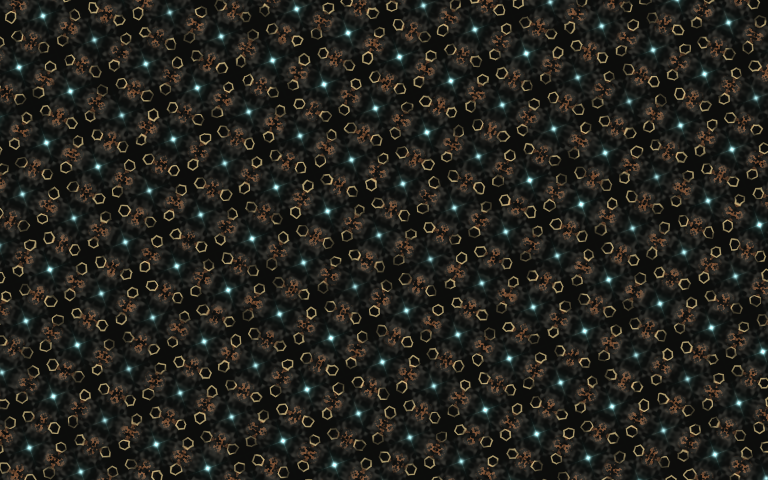
Reproduce this pattern procedurally as a WebGL 1 fragment shader.

```glsl
precision highp float;
// Tilted square lattice of pale star glints, broken gold hexagons and rust flecks on smoky black.

uniform vec2 u_resolution;

float hash(vec2 p) {
  vec3 q = fract(vec3(p.xyx) * 0.1031);
  q += dot(q, q.yzx + 33.33);
  return fract((q.x + q.y) * q.z);
}

float noise(vec2 p) {
  vec2 i = floor(p);
  vec2 f = fract(p);
  f = f * f * (3.0 - 2.0 * f);
  return mix(mix(hash(i), hash(i + vec2(1.0, 0.0)), f.x),
             mix(hash(i + vec2(0.0, 1.0)), hash(i + vec2(1.0, 1.0)), f.x), f.y);
}

// Lattice coordinates: every integer point is the centre of a star.
vec2 toLattice(vec2 uv) {
  vec2 d = vec2(uv.x - 0.0896, 0.9667 - uv.y) * 8.46;
  float c = cos(radians(25.0));
  float s = sin(radians(25.0));
  return vec2(c * d.x + s * d.y, c * d.y - s * d.x);
}

float hexagon(vec2 p, float radius) {
  p = abs(p);
  return max(p.x * 0.866 + p.y * 0.5, p.y) - radius;
}

// Soft grey petals and fine streaks, fading toward the black corners.
vec3 smoke(vec2 wedge, vec2 lattice) {
  float r = length(wedge);
  float petals = noise(wedge * vec2(11.0, 19.0) + 4.0);
  float grain = noise(lattice * 15.0 + 70.0);
  float ring = smoothstep(0.06, 0.2, r) * (1.0 - smoothstep(0.34, 0.58, r));
  float density = ring * smoothstep(0.3, 0.85, petals * 0.65 + grain * 0.35);
  return vec3(0.17, 0.165, 0.15) * density;
}

// Rust specks gathered at the middle of each cell edge.
vec3 flecks(vec2 wedge, vec2 lattice) {
  float spread = 1.0 - smoothstep(0.06, 0.24, length(wedge - vec2(0.5, 0.0)));
  float specks = noise(wedge * 34.0 + 11.0) * 0.6 + noise(lattice * 23.0 + 90.0) * 0.4;
  return vec3(0.38, 0.22, 0.12) * spread * smoothstep(0.45, 0.72, specks);
}

// Gold outlines, four around every cell corner, worn away in places.
vec3 goldLinks(vec2 wedge, vec2 lattice, float px) {
  vec2 p = wedge - vec2(0.5, 0.25);
  p += 0.035 * (vec2(noise(lattice * 9.0 + 40.0), noise(lattice * 9.0 + 80.0)) - 0.5);
  float d = abs(hexagon(p, 0.083)) - 0.011;
  float line = 1.0 - smoothstep(-0.5 * px, 0.8 * px, d);
  float wear = smoothstep(0.2, 0.65, noise(lattice * 8.0 + 130.0));
  return vec3(0.6, 0.53, 0.36) * line * mix(0.3, 1.0, wear);
}

// White core with four short rays and a teal halo.
vec3 star(vec2 p, float brightness) {
  vec2 s = abs(vec2(p.x + p.y, p.x - p.y)) * 0.7071;
  float r = length(p);
  float core = exp(-r * r / 0.0022);
  float rays = exp(-s.x * s.y * 900.0 - r * 13.0);
  float halo = exp(-s.x * s.y * 70.0 - r * 6.5);
  return brightness * (vec3(0.62, 0.72, 0.74) * core
                     + vec3(0.36, 0.52, 0.54) * rays
                     + vec3(0.04, 0.15, 0.14) * halo);
}

void main() {
  vec2 lattice = toLattice(gl_FragCoord.xy / u_resolution.y);
  float px = 8.46 / u_resolution.y;
  vec2 cell = floor(lattice + 0.5);
  vec2 p = lattice - cell;

  // Fold the cell into one eighth for mirrored fourfold symmetry.
  vec2 wedge = abs(p);
  wedge = vec2(max(wedge.x, wedge.y), min(wedge.x, wedge.y));

  vec3 color = vec3(0.046, 0.048, 0.043);
  color += smoke(wedge, lattice);
  color += flecks(wedge, lattice);
  color += goldLinks(wedge, lattice, px);
  color += star(p, mix(0.65, 1.1, hash(cell + 50.0)));
  gl_FragColor = vec4(min(color, 1.0), 1.0);
}
```
